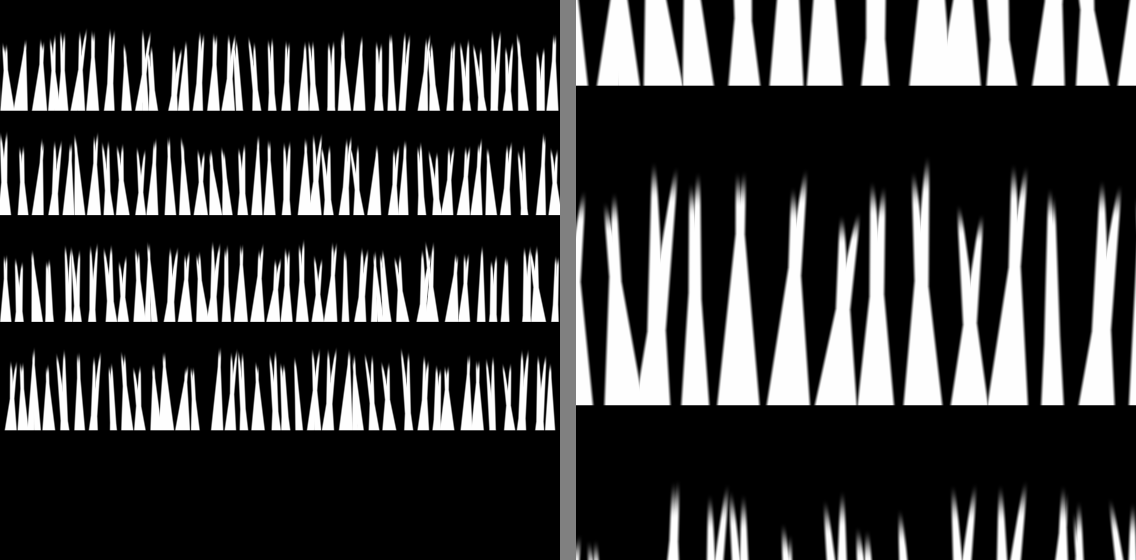
Left, the full canvas; right, a detail of the centre.
Write a Shadertoy shader that draws this pattern.

```glsl
// Four rows of white paired grass blades with ragged, fading tips on black.

const int   ROWS        = 4;
const float ROW_BASE    = 0.2315;  // ground line of the lowest row
const float ROW_STEP    = 0.1957;  // distance between ground lines
const float ROW_SHRINK  = 0.0018;  // rows draw slightly closer going up
const float TUFTS       = 38.0;    // tufts across each row
const float TUFT_JITTER = 0.52;    // sideways scatter, in tuft cells
const float HEIGHT_MIN  = 0.112;
const float HEIGHT_MAX  = 0.148;
const float PAIR_HEIGHT = 0.012;   // height difference inside a tuft
const float HALF_WIDTH  = 0.0073;  // half the width of a blade at its root
const float TIP_WIDTH   = 0.0011;  // half the width of a blade at its tip
const float ROOT_SPREAD = 0.0062;  // largest root offset from the tuft centre
const float TIP_SPREAD  = 0.0078;  // largest tip offset, crossing over
const float TUFT_LEAN   = 0.0100;  // largest lean shared by both blades
const float FADE_START  = 0.84;    // where a tip begins to fade
const float EDGE        = 0.0013;  // softness of the blade sides
const vec3  GROUND      = vec3(0.0);
const vec3  GRASS       = vec3(0.995);

// Four random values in 0..1 for a cell
vec4 hash4(vec2 cell) {
    vec4 p = fract(cell.xyxy * vec4(0.1031, 0.1030, 0.0973, 0.1099) + 0.137);
    p += dot(p, p.wzxy + 33.33);
    return fract((p.xxyz + p.yzzw) * p.zywx);
}

// Coverage of one tapered blade; p is measured from the tuft centre
float blade(vec2 p, float root, float tip, float height, float halfWidth, float soft) {
    float t = p.y / height;
    float s = clamp(t, 0.0, 1.0);
    float d = abs(p.x - mix(root, tip, s)) - mix(halfWidth, TIP_WIDTH, s);
    float fade = 1.0 - smoothstep(FADE_START, 1.0, t);
    return (1.0 - smoothstep(-soft, soft, d)) * fade;
}

// Two blades that cross each other and share a lean
float tuft(vec2 p, vec2 cell, float soft) {
    vec4 shape = hash4(cell + 17.0);
    vec4 pair = hash4(cell + 71.0);
    float lean = (shape.x * 2.0 - 1.0) * TUFT_LEAN;
    float height = mix(HEIGHT_MIN, HEIGHT_MAX, shape.y);
    float root = ROOT_SPREAD * shape.z;
    float tip = TIP_SPREAD * shape.w;
    float halfWidth = HALF_WIDTH * mix(0.8, 1.1, pair.z);
    float a = blade(p, -root, lean + tip, height + PAIR_HEIGHT * (pair.x - 0.5), halfWidth, soft);
    float b = blade(p, root, lean - tip, height + PAIR_HEIGHT * (pair.y - 0.5), halfWidth, soft);
    return max(a, b);
}

// A row of jittered tufts standing on y = 0
float grassRow(vec2 p, float row, float pixel) {
    float column = floor(p.x * TUFTS);
    float soft = max(EDGE, pixel);
    float cover = 0.0;
    for (int i = -1; i <= 1; i++) {
        vec2 cell = vec2(column + float(i), row * 7.0);
        float jitter = (hash4(cell + 3.0).x - 0.5) * TUFT_JITTER;
        float centre = (cell.x + 0.5 + jitter) / TUFTS;
        cover = max(cover, tuft(vec2(p.x - centre, p.y), cell, soft));
    }
    return cover * smoothstep(-0.5 * pixel, 0.5 * pixel, p.y);
}

void mainImage(out vec4 fragColor, in vec2 fragCoord) {
    vec2 uv = fragCoord / iResolution.xy;
    float pixel = 1.0 / min(iResolution.x, iResolution.y);

    float cover = 0.0;
    for (int i = 0; i < ROWS; i++) {
        float row = float(i);
        float base = ROW_BASE + row * (ROW_STEP - row * ROW_SHRINK);
        cover = max(cover, grassRow(uv - vec2(0.0, base), row, pixel));
    }

    fragColor = vec4(mix(GROUND, GRASS, cover), 1.0);
}
```
